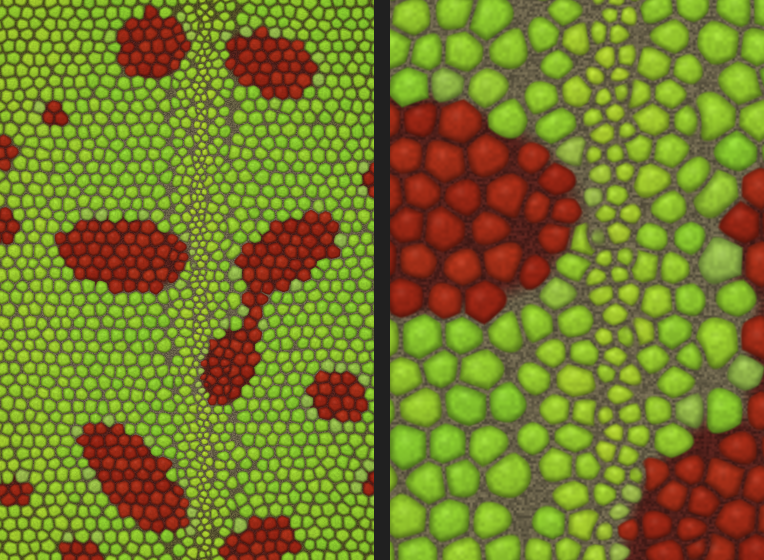
Left, the full canvas; right, a detail of the centre.
This texture is drawn by a WebGL 2 fragment shader. Its source:

```glsl
#version 300 es
precision highp float;

uniform vec2 u_resolution;
out vec4 fragColor;

struct Scale {
  vec2 center;
  float radius;
  float seed;
  float nearest;
  float second;
};

float hash(vec2 p) {
  return fract(sin(dot(p, vec2(127.1, 311.7))) * 43758.5453);
}

float noise(vec2 p) {
  vec2 i = floor(p), f = fract(p);
  f = f * f * (3.0 - 2.0 * f);
  return mix(mix(hash(i), hash(i + vec2(1, 0)), f.x),
             mix(hash(i + vec2(0, 1)), hash(i + vec2(1, 1)), f.x), f.y);
}

float spineX(float y) {
  return 0.36 + 0.006 * sin(y * 7.0 + 0.5);
}

float ellipseDistance(vec2 p, vec2 radii, float tilt) {
  float c = cos(tilt), s = sin(tilt);
  vec2 q = vec2(c * p.x + s * p.y, c * p.y - s * p.x);
  return (length(q / radii) - 1.0) * min(radii.x, radii.y);
}

// Signed distance to the red patches: tilted ellipses and small round spots
float patchDistance(vec2 p) {
  const vec4 blots[9] = vec4[9](
    vec4(.271, .919, .062, .062), vec4(.482, .883, .083, .053),
    vec4(.220, .549, .116, .066), vec4(.512, .552, .098, .056),
    vec4(.413, .352, .048, .075), vec4(.449, .455, .016, .055),
    vec4(.605, .290, .052, .046), vec4(.240, .147, .126, .057),
    vec4(.462, .028, .076, .042));
  const float tilts[9] = float[9](0.0, -.42, -.1, .55, -.3, -.1, 0.0, -.85, .25);
  const vec3 spots[7] = vec3[7](
    vec3(.098, .796, .023), vec3(.143, .005, .038), vec3(.020, .125, .028),
    vec3(.005, .724, .023), vec3(.006, .597, .028), vec3(.667, .680, .026),
    vec3(.668, .140, .022));
  float d = 1.0;
  for (int i = 0; i < 9; i++)
    d = min(d, ellipseDistance(p - blots[i].xy, blots[i].zw, tilts[i]));
  for (int i = 0; i < 7; i++)
    d = min(d, length(p - spots[i].xy) - spots[i].z);
  return d;
}

// Weighted Voronoi over a staggered lattice, kept to one range from the spine
void scanLattice(vec2 p, float size, float inner, float outer, float seed, inout Scale best) {
  vec2 pitch = size * vec2(1.0, 0.87);
  vec2 base = floor(p / pitch + 0.5);
  for (int j = -2; j <= 2; j++) {
    for (int i = -2; i <= 2; i++) {
      vec2 id = base + vec2(i, j);
      vec2 key = id + seed;
      vec2 jitter = vec2(hash(key + 3.1), hash(key + 17.7)) - 0.5;
      vec2 center = (id + vec2(0.5 * mod(id.y, 2.0), 0.0) + 0.36 * jitter) * pitch;
      float away = abs(center.x - spineX(center.y));
      if (away < inner || away > outer) continue;
      float radius = size * (0.45 + 0.12 * hash(key + 41.3));
      float d = length(p - center) / radius;
      if (d < best.nearest) {
        best = Scale(center, radius, hash(key + 71.9), d, best.nearest);
      } else {
        best.second = min(best.second, d);
      }
    }
  }
}

float smoothMin(float a, float b, float k) {
  float h = max(k - abs(a - b), 0.0) / k;
  return min(a, b) - 0.25 * h * h * k;
}

vec3 scaleColor(Scale s, float patchD) {
  float spine = 1.0 - smoothstep(0.0, 0.05, abs(s.center.x - spineX(s.center.y)));
  float leftSide = 1.0 - smoothstep(0.0, 0.25, s.center.x);
  float yellow = clamp(0.5 * s.seed + 0.6 * spine + 0.35 * leftSide, 0.0, 1.0);
  vec3 green = mix(vec3(.50, .75, .17), vec3(.65, .77, .17), yellow);
  float rim = (1.0 - smoothstep(0.006, 0.016, patchD)) * step(0.55, s.seed);
  green = mix(green, vec3(.56, .66, .36), 0.6 * rim);
  vec3 red = mix(vec3(.56, .13, .07), vec3(.63, .18, .09), s.seed);
  return patchD < 0.0 ? red : green;
}

void main() {
  vec2 p = gl_FragCoord.xy / u_resolution.y;
  vec2 q = p + 0.010 * (vec2(noise(p * 7.0), noise(p * 7.0 + 31.0)) - 0.5);

  // Small scales on the spine, medium beside it, large beyond
  Scale s = Scale(vec2(0), 0.01, 0.0, 1e3, 1e3);
  scanLattice(q, 0.0135, 0.0, 0.011, 5.0, s);
  scanLattice(q, 0.0195, 0.014, 0.050, 143.0, s);
  scanLattice(q, 0.0245, 0.055, 9.0, 311.0, s);

  // Rounded outline and lens softness
  float cellEdge = 0.5 * (s.second - s.nearest) * s.radius - 0.0011;
  float border = smoothMin(cellEdge, s.radius * (1.12 - s.nearest), 0.004);
  float defocus = smoothstep(0.25, 0.58, length(p - vec2(.34, .48)));
  float blur = max(0.0010 + 0.0014 * defocus, 0.6 / u_resolution.y);
  float cover = smoothstep(-blur, blur, border);

  // Domed shading lit from above
  float patchD = patchDistance(s.center);
  vec2 slope = (q - s.center) / s.radius;
  float dome = smoothstep(-0.001, 0.38 * s.radius, border);
  float light = 0.64 + 0.38 * dome + 0.10 * dot(slope, vec2(-.25, .9));
  light *= 0.94 + 0.12 * noise(q * 420.0);
  vec3 color = scaleColor(s, patchD) * light;
  float glint = exp(-18.0 * dot(slope - vec2(-.12, .3), slope - vec2(-.12, .3)));
  color += 0.06 * glint * (1.0 - defocus);

  // Grainy skin between the scales
  vec3 skin = mix(vec3(.40, .37, .28), vec3(.29, .28, .12), defocus);
  skin = mix(vec3(.31, .12, .10), skin, smoothstep(-0.006, 0.006, patchDistance(q)));
  skin *= 0.75 + 0.5 * noise(q * 650.0);

  fragColor = vec4(mix(skin, color, cover), 1.0);
}
```
